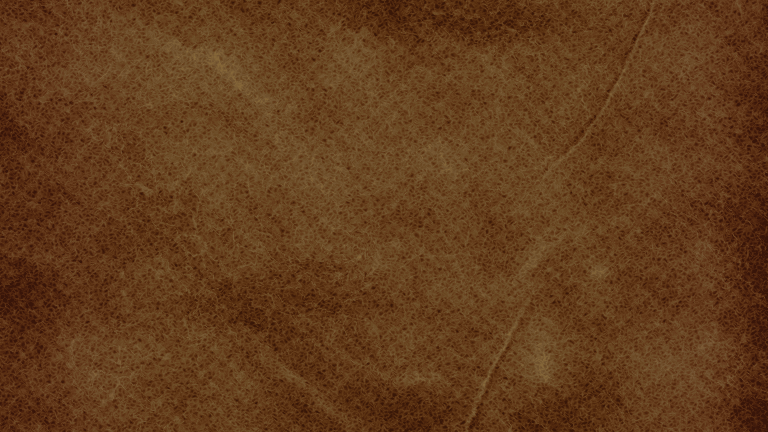
Write a Shadertoy shader that draws this texture.

```glsl
// Worn brown leather: pebbled grain, fine pale wrinkles, two long creases and dark edges.

const vec3 SOOT   = vec3(0.22, 0.09, 0.03);
const vec3 UMBER  = vec3(0.31, 0.15, 0.05);
const vec3 RUSSET = vec3(0.36, 0.20, 0.07);
const vec3 SADDLE = vec3(0.40, 0.24, 0.11);
const vec3 TAN    = vec3(0.42, 0.29, 0.14);
const vec3 FAWN   = vec3(0.45, 0.33, 0.19);
const vec3 STRAW  = vec3(0.52, 0.40, 0.22);

vec2 hash2(vec2 p) {
    vec3 h = fract(p.xyx * vec3(0.1031, 0.1030, 0.0973));
    h += dot(h, h.yzx + 33.33);
    return fract((h.xx + h.yz) * h.zy);
}

mat2 rotation(float angle) {
    float c = cos(angle), s = sin(angle);
    return mat2(c, s, -s, c);
}

// Cellular noise: nearest distance, gap to the second nearest, cell id
vec3 cellular(vec2 p) {
    vec2 cell = floor(p), local = fract(p);
    float first = 8.0, second = 8.0, id = 0.0;
    for (int y = -1; y <= 1; y++)
    for (int x = -1; x <= 1; x++) {
        vec2 offset = vec2(x, y);
        vec2 jitter = hash2(cell + offset);
        float d = length(offset + jitter - local);
        if (d < first) {
            second = first;
            first = d;
            id = fract(jitter.x * 7.3 + jitter.y * 3.1);
        } else {
            second = min(second, d);
        }
    }
    return vec3(first, second - first, id);
}

// Layered sines, each layer turned, bent and doubled in frequency
float clouds(vec2 p, float roughness) {
    float sum = 0.0, amplitude = 1.0;
    for (int i = 0; i < 6; i++) {
        p += 0.55 * sin(p.yx * 1.3 + float(i) * 1.7);
        sum += amplitude * sin(p.x) * sin(p.y + 0.8);
        p = rotation(1.13) * p * 1.93 + 2.7;
        amplitude *= roughness;
    }
    return sum;
}

// Thin pale lines along stretched cell borders
float wrinkles(vec2 p, float angle, vec2 scale, float width) {
    vec2 q = rotation(angle) * p * scale;
    return 1.0 - smoothstep(0.0, width, cellular(q).y);
}

// Soft elliptical stain
float stain(vec2 p, vec2 center, vec2 radius, float angle) {
    vec2 q = rotation(-angle) * (p - center) / radius;
    return exp(-dot(q, q));
}

// Curved fold: pale ridge with a shadow beside it, fading at the start
float crease(vec2 p, vec2 a, vec2 b, vec2 c, float width) {
    float nearest = 9.0, side = 0.0, along = 0.0;
    vec2 from = a;
    for (int i = 1; i <= 12; i++) {
        float t = float(i) / 12.0;
        vec2 to = mix(mix(a, b, t), mix(b, c, t), t);
        vec2 dir = to - from, rel = p - from;
        float h = clamp(dot(rel, dir) / dot(dir, dir), 0.0, 1.0);
        float d = length(rel - dir * h);
        if (d < nearest) {
            nearest = d;
            side = sign(dir.x * rel.y - dir.y * rel.x);
            along = t;
        }
        from = to;
    }
    float s = nearest * side / width;
    float profile = 1.6 * exp(-s * s) - exp(-(s - 2.0) * (s - 2.0) * 0.5);
    return profile * smoothstep(0.0, 0.5, along);
}

float span(float x, float low, float high) {
    return clamp((x - low) / (high - low), 0.0, 1.0);
}

vec3 leatherColor(float tone) {
    vec3 color = mix(SOOT, UMBER, span(tone, -2.4, -1.4));
    color = mix(color, RUSSET, span(tone, -1.4, -0.67));
    color = mix(color, SADDLE, span(tone, -0.67, 0.0));
    color = mix(color, TAN, span(tone, 0.0, 0.7));
    color = mix(color, FAWN, span(tone, 0.7, 1.55));
    return mix(color, STRAW, span(tone, 1.55, 2.9));
}

void mainImage(out vec4 fragColor, in vec2 fragCoord) {
    vec2 p = fragCoord / iResolution.y;
    vec2 uv = fragCoord / iResolution.xy;
    vec2 warp = vec2(clouds(p * 9.0, 0.65), clouds(p * 9.0 + 4.0, 0.65));
    vec2 q = p + 0.022 * warp;

    // Broad mottling, slanting smudges and stains
    float tone = -0.22 + 0.42 * clouds(q * vec2(4.0, 5.5) + 1.0, 0.65);
    tone += 0.34 * clouds(rotation(0.5) * q * vec2(14.0, 26.0), 0.7);
    tone += 0.6 * stain(q, vec2(0.60, 0.72), vec2(0.40, 0.25), -0.4);
    tone += 1.9 * stain(q, vec2(1.245, 0.17), vec2(0.035, 0.06), -0.2);
    tone += 1.6 * stain(q, vec2(1.25, 0.40), vec2(0.018, 0.05), -0.4);
    tone += 1.6 * stain(q, vec2(1.39, 0.35), vec2(0.018, 0.03), -0.3);
    tone += 1.3 * stain(q, vec2(0.72, 0.11), vec2(0.16, 0.022), -0.6);
    tone += 1.0 * stain(q, vec2(0.43, 0.88), vec2(0.20, 0.020), -0.5);
    tone += 1.0 * stain(q, vec2(0.95, 0.13), vec2(0.16, 0.012), -0.25);
    tone -= 0.8 * stain(q, vec2(0.62, 0.25), vec2(0.30, 0.10), -0.5);
    tone -= 1.1 * stain(q, vec2(1.10, 0.97), vec2(0.22, 0.05), 0.0);
    tone -= 1.4 * stain(q, vec2(1.33, 0.06), vec2(0.15, 0.09), 0.3);
    tone -= 0.5 * stain(q, vec2(1.05, 0.42), vec2(0.25, 0.12), 0.3);

    // Edge darkening, strongest at the sides and lower right
    tone -= 1.2 * (1.0 - smoothstep(0.0, 0.13, uv.x));
    tone -= 1.6 * smoothstep(0.91, 1.0, uv.x) * (1.3 - 0.7 * uv.y);
    tone -= 0.5 * (1.0 - smoothstep(0.0, 0.12, min(uv.y, 1.0 - uv.y)));

    // Pebbled grain and pores
    vec2 ripple = 0.0022 * sin(p.yx * 210.0 + 3.0 * warp);
    vec3 pebble = cellular((p + 0.002 * warp + ripple) * vec2(92.0, 112.0));
    tone += 2.3 * (0.36 - pebble.y) + 0.42 * clouds(p * 150.0, 0.65);
    vec3 pore = cellular(p * 38.0);
    tone -= 1.3 * (1.0 - smoothstep(0.06, 0.17, pore.x)) * step(0.95, pore.z);

    // Wrinkle nets, patchy and mostly slanting
    float patches = smoothstep(-0.5, 0.8, clouds(p * 5.0 + 8.0, 0.6));
    tone += 1.2 * patches * wrinkles(q, 0.55, vec2(15.0, 32.0), 0.13);
    tone += 0.85 * (1.0 - 0.6 * patches) * wrinkles(q, -0.6, vec2(20.0, 36.0), 0.14);

    // Long creases
    vec2 bent = p + 0.006 * warp;
    tone += 0.9 * crease(bent, vec2(1.18, 0.54), vec2(1.40, 0.66), vec2(1.52, 1.02), 0.0042);
    tone += 1.1 * crease(bent, vec2(1.27, 0.36), vec2(1.15, 0.22), vec2(1.07, -0.02), 0.0048);

    // Redder leather toward both sides
    float flank = smoothstep(0.25, 0.45, abs(uv.x - 0.5));
    vec3 color = leatherColor(tone) + flank * vec3(0.0, -0.009, 0.005);
    fragColor = vec4(color, 1.0);
}
```
